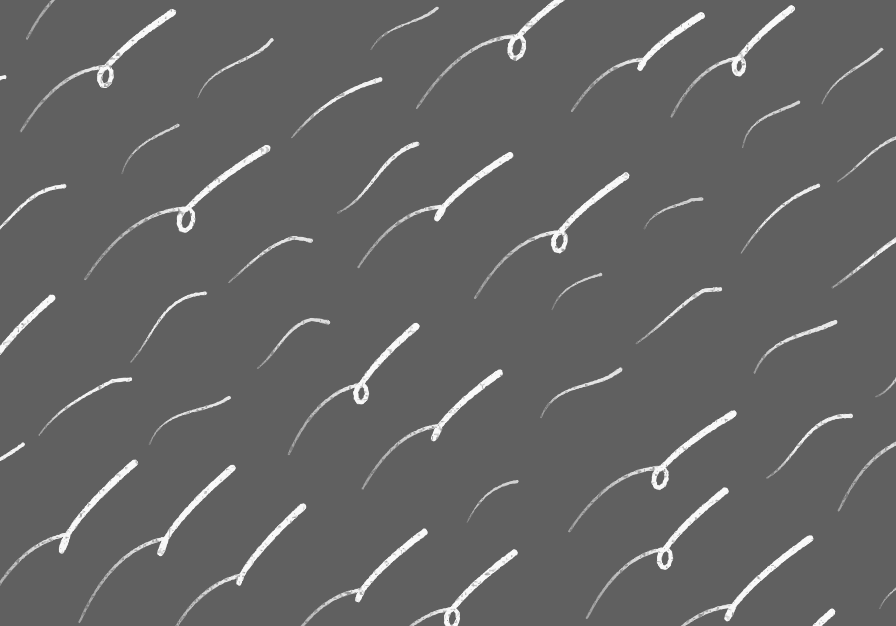
A Shadertoy shader for this pattern:

```glsl
// Chalk flicks on a grey board: short slanted dashes and long looped strokes.
// A slanted grid of randomly shifted rows holds one long or two short strokes
// per cell; each is a traced curve that widens upward and is broken by grain.

const float SLANT = 0.69;              // main stroke direction, radians
const vec2 CELL = vec2(0.40, 0.13);    // along and across the strokes

float hash(vec2 p) {
    vec3 q = fract(p.xyx * vec3(0.1031, 0.1030, 0.0973));
    q += dot(q, q.yzx + 33.33);
    return fract((q.x + q.y) * q.z);
}

float noise(vec2 p) {
    vec2 i = floor(p), f = fract(p);
    f = f * f * (3.0 - 2.0 * f);
    return mix(mix(hash(i), hash(i + vec2(1, 0)), f.x),
               mix(hash(i + vec2(0, 1)), hash(i + vec2(1, 1)), f.x), f.y);
}

mat2 rotation(float a) {
    return mat2(cos(a), sin(a), -sin(a), cos(a));
}

vec2 bezier(vec2 a, vec2 b, vec2 c, float t) {
    return mix(mix(a, b, t), mix(b, c, t), t);
}

// Rising arc, hanging loop (radius, width, lean), then a straighter flick
vec2 loopedCurve(float t, vec3 loop) {
    vec2 p;
    if (t < 0.35) {
        p = bezier(vec2(-0.155, -0.125), vec2(-0.09, -0.008), vec2(0), t / 0.35);
    } else if (t < 0.67) {
        float a = (t - 0.35) / 0.32 * 6.2832;
        p = loop.x * vec2(loop.y * sin(a), cos(a) - 1.0);
        p.x += loop.z * p.y;
    } else {
        p = bezier(vec2(0), vec2(0.035, 0.046), vec2(0.118, 0.105), (t - 0.67) / 0.33);
    }
    return p + vec2(0.02, 0.01);
}

// Bowed dash along x: half length, bow, S-bend, end hook
vec2 dashCurve(float t, vec4 shape) {
    float x = 2.0 * t - 1.0;
    float y = (shape.y + shape.z * x) * (1.0 - x * x);
    return shape.x * vec2(x, y - shape.w * smoothstep(0.86, 1.0, t));
}

// Returns distance to a segment and the position along it
vec2 segment(vec2 p, vec2 a, vec2 b) {
    vec2 ab = b - a;
    float h = clamp(dot(p - a, ab) / max(dot(ab, ab), 1e-9), 0.0, 1.0);
    return vec2(length(p - a - ab * h), h);
}

// Chalk density: rough edge, speckled body, faint lower end
float chalk(float dist, float t, float strength, float grain) {
    float px = 1.0 / iResolution.y;
    float cover = 1.0 - smoothstep(-0.6 * px, 0.6 * px, dist + (grain - 0.5) * 0.002);
    float body = mix(0.4, 1.0, smoothstep(0.22, 0.58, grain + 0.2 * t));
    return cover * body * mix(0.45, 1.0, smoothstep(0.0, 0.4, t)) * strength;
}

float longStroke(vec2 q, vec2 id, float grain) {
    float size = mix(0.72, 1.04, hash(id + 11.3));
    q.y -= (hash(id + 17.1) - 0.5) * 0.04;
    q = rotation(SLANT + (hash(id + 23.7) - 0.6) * 0.2) * q / size;
    float open = hash(id + 31.9);
    vec3 loop = open > 0.5 ? vec3(0.018, 0.62, 0.1)
                           : vec3(mix(0.006, 0.014, open * 2.0), 0.2, 0.5);
    float ink = 0.0;
    vec2 a = loopedCurve(0.0, loop);
    for (int i = 1; i <= 30; i++) {
        vec2 b = loopedCurve(float(i) / 30.0, loop);
        vec2 s = segment(q, a, b);
        float t = (float(i - 1) + s.y) / 30.0;
        ink = max(ink, chalk(s.x * size - mix(0.0019, 0.0056, t), t, 1.0, grain));
        a = b;
    }
    return ink;
}

float shortStroke(vec2 q, vec2 id, float grain) {
    float size = hash(id + 41.3);
    float halfLength = mix(0.03, 0.088, sqrt(size));
    q -= (vec2(hash(id + 47.9), hash(id + 53.1)) - 0.5) * vec2(0.19 - 2.0 * halfLength, 0.07);
    q = rotation((hash(id + 59.7) - 0.35) * 0.25) * q;
    vec4 shape = vec4(halfLength, 0.28 * hash(id + 61.3), 0.5 * (hash(id + 67.7) - 0.5),
                      0.13 * step(0.8, hash(id + 71.1)));
    float weight = mix(0.0018, 0.0043, 0.5 * size + 0.5 * hash(id + 73.9));
    float ink = 0.0;
    vec2 a = dashCurve(0.0, shape);
    for (int i = 1; i <= 14; i++) {
        vec2 b = dashCurve(float(i) / 14.0, shape);
        vec2 s = segment(q, a, b);
        float t = (float(i - 1) + s.y) / 14.0;
        ink = max(ink, chalk(s.x - weight * mix(0.4, 1.0, t), t, mix(0.7, 1.0, size), grain));
        a = b;
    }
    return ink;
}

void mainImage(out vec4 fragColor, in vec2 fragCoord) {
    vec2 p = fragCoord / iResolution.y;
    float grain = 0.6 * noise(p * 340.0) + 0.4 * noise(p * 170.0 + 9.0);
    vec2 g = rotation(-SLANT) * p;
    float ink = 0.0;
    // Strokes may bow into the rows beside their own
    for (int k = -1; k <= 1; k++) {
        float row = floor(g.y / CELL.y) + float(k);
        float shift = hash(vec2(row, 5.0));
        vec2 id = vec2(floor(g.x / CELL.x + shift), row);
        vec2 q = g - (id + 0.5 - vec2(shift, 0)) * CELL;
        if (hash(id + 3.7) < 0.46) {
            ink = max(ink, longStroke(q, id, grain));
        } else {
            float side = q.x < 0.0 ? -1.0 : 1.0;
            ink = max(ink, shortStroke(q - vec2(0.1 * side, 0), id + 80.0 * side, grain));
        }
    }
    fragColor = vec4(mix(vec3(0.376), vec3(0.975), ink), 1.0);
}
```
